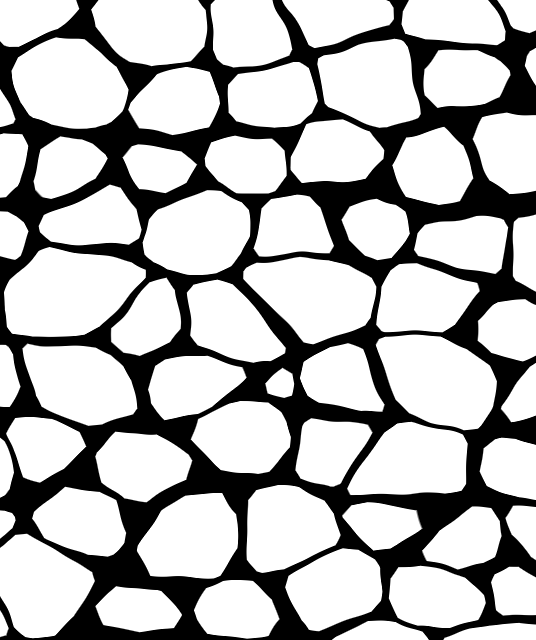
Reproduce this pattern procedurally as a WebGL 2 fragment shader.

```glsl
#version 300 es
precision highp float;
precision highp int;
// Dry-stone wall: chipped white polygonal stones separated by uneven black joints.

#define STONE_SIZE vec2(0.148, 0.115)  // mean stone, in canvas heights
#define JITTER 0.36                    // scatter of the stone centres
#define SIZE_SPREAD 0.42               // how far large stones push small ones
#define JOINT_MIN 0.0035               // narrowest half joint
#define JOINT_SPREAD 0.013             // extra random half joint
#define EDGE_TILT 0.13                 // wedge shape of the joints
#define CHAMFER_MIN 0.004              // smallest cut corner
#define CHAMFER_SPREAD 0.027           // extra random corner cut
#define CHIP_SIZE 0.008                // strength of the edge wobble
#define CHIP_FREQ 17.0                 // wobbles per canvas height

uniform vec2 u_resolution;
out vec4 fragColor;

const vec3 STONE_COLOR = vec3(1.0);
const vec3 JOINT_COLOR = vec3(0.0);

vec2 hash2(vec2 cell) {
    uvec2 v = uvec2(ivec2(cell) + 4096);
    for (int i = 0; i < 2; i++) {
        v = v * 1664525u + 12345u;
        v.x += v.y * 1664525u;
        v.y += v.x * 1664525u;
        v ^= v >> 16u;
    }
    return vec2(v >> 16u) / 65535.0;
}

float gradientDot(vec2 corner, vec2 p) {
    float angle = 6.2832 * hash2(corner).x;
    return dot(vec2(cos(angle), sin(angle)), p - corner);
}

float gradientNoise(vec2 p) {
    vec2 i = floor(p), f = p - i;
    vec2 u = f * f * f * (f * (f * 6.0 - 15.0) + 10.0);
    float low = mix(gradientDot(i, p), gradientDot(i + vec2(1, 0), p), u.x);
    float high = mix(gradientDot(i + vec2(0, 1), p), gradientDot(i + vec2(1, 1), p), u.x);
    return mix(low, high, u.y);
}

// Stone centre in grid units (xy) and its power weight (z), in staggered courses
vec3 stoneSite(vec2 cell) {
    vec2 offset = JITTER * (2.0 * hash2(cell) - 1.0);
    float weight = SIZE_SPREAD * sqrt(hash2(cell + 300.0).x);
    return vec3(cell + vec2(0.5 * mod(cell.y, 2.0), 0.0) + 0.5 + offset, weight);
}

// Cell of the stone that owns point q, by weighted Voronoi distance
vec2 owningCell(vec2 q) {
    vec2 owner = floor(q);
    float nearest = 1e5;
    for (int y = -2; y <= 2; y++)
    for (int x = -2; x <= 2; x++) {
        vec2 cell = floor(q) + vec2(x, y);
        vec3 site = stoneSite(cell);
        vec2 r = q - site.xy;
        float dist = dot(r, r) - site.z;
        if (dist < nearest) { nearest = dist; owner = cell; }
    }
    return owner;
}

// Signed distance to the stone outline, in canvas heights, negative inside
float stoneDistance(vec2 p) {
    vec2 q = p / STONE_SIZE;
    vec2 owner = owningCell(q);
    vec3 site = stoneSite(owner);
    float first = -1e5, second = -1e5;

    for (int y = -2; y <= 2; y++)
    for (int x = -2; x <= 2; x++) {
        if (x == 0 && y == 0) continue;
        vec2 cell = owner + vec2(x, y);
        vec3 other = stoneSite(cell);

        // Straight border between both stones, measured in canvas heights
        vec2 span = other.xy - site.xy;
        vec2 normal = span / STONE_SIZE;
        float slope = length(normal);
        float shift = 0.5 * (site.z - other.z);
        float border = (dot(q - 0.5 * (site.xy + other.xy), span) - shift) / slope;

        // Inset it by a wedge-shaped joint
        vec2 rnd = hash2(owner * 31.0 + cell + 700.0);
        vec2 tangent = vec2(-normal.y, normal.x) / slope;
        float along = dot((q - site.xy) * STONE_SIZE, tangent);
        float wedge = JOINT_SPREAD * rnd.x * rnd.x + EDGE_TILT * (2.0 * rnd.y - 1.0) * along;
        float edge = border + JOINT_MIN + max(wedge, 0.0);

        if (edge > first) { second = first; first = edge; }
        else second = max(second, edge);
    }

    // Cut the corners where two edges meet
    float chamfer = CHAMFER_MIN + CHAMFER_SPREAD * hash2(owner + 900.0).y;
    return max(first, (first + second + chamfer) * 0.6);
}

void main() {
    vec2 p = gl_FragCoord.xy / u_resolution.y;
    vec2 n = p * CHIP_FREQ;
    vec2 chip = vec2(gradientNoise(n), gradientNoise(n + 50.5));
    float dist = stoneDistance(p + CHIP_SIZE * chip);
    float coverage = clamp(0.5 - dist * u_resolution.y, 0.0, 1.0);
    fragColor = vec4(mix(JOINT_COLOR, STONE_COLOR, coverage), 1.0);
}
```
